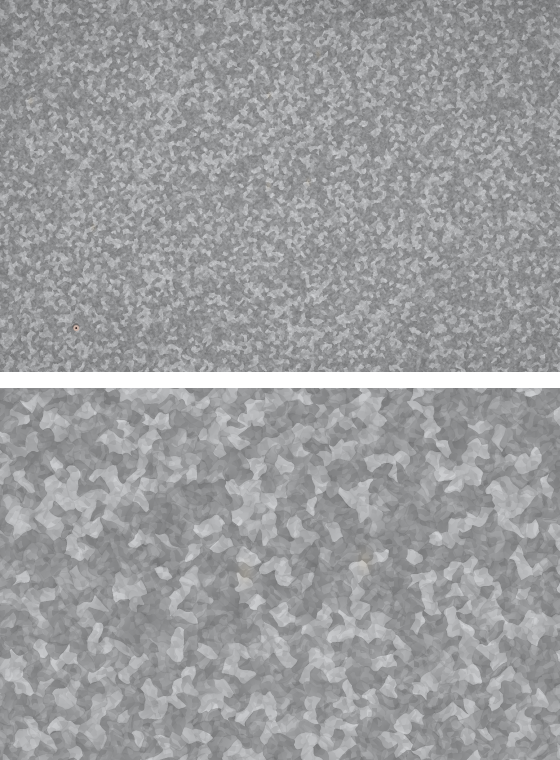
Top, the full canvas; bottom, a detail of the centre.
A WebGL 1 fragment shader for this texture:

```glsl
precision highp float;
// Galvanized steel sheet: fine irregular zinc spangle with faint stains and one small rivet.
uniform vec2 u_resolution;

vec3 hash3(vec2 cell) {
  vec3 h = fract(cell.xyx * vec3(0.1031, 0.1030, 0.0973));
  h += dot(h, h.yxz + 33.33);
  return fract((h.xxy + h.yzz) * h.zyx);
}

// Cellular noise with a rotated, stretched metric per grain.
// Returns the grain's random value, the border distance and a facet slope.
vec3 grains(vec2 p) {
  vec2 base = floor(p);
  float nearest = 9.0, second = 9.0, value = 0.0, slope = 0.0;
  for (int j = -1; j <= 1; j++) {
    for (int i = -1; i <= 1; i++) {
      vec2 cell = base + vec2(float(i), float(j));
      vec3 h = hash3(cell);
      vec2 d = p - cell - 0.1 - 0.8 * h.xy;
      float angle = 6.2832 * fract(h.z * 7.31 + h.x);
      vec2 axis = vec2(cos(angle), sin(angle));
      vec2 local = vec2(dot(d, axis), dot(d, vec2(-axis.y, axis.x)));
      float dist = length(local * vec2(0.85, 1.25));
      if (dist < nearest) {
        second = nearest;
        nearest = dist;
        value = h.z;
        slope = local.x;
      } else {
        second = min(second, dist);
      }
    }
  }
  return vec3(value, second - nearest, slope);
}

// Broad uneven patches, about -1 to 1.
float patches(vec2 p) {
  return 0.5 * sin(p.x * 5.1 + 2.0 * sin(p.y * 4.3 + 1.0))
       + 0.5 * sin(p.y * 8.7 + 1.8 * sin(p.x * 6.9) + p.x * 3.0);
}

float zincTone(vec2 p) {
  vec2 q = p * 84.0;
  q += 0.20 * sin(q.yx * 2.1 + 1.7 * sin(q * 0.83));
  q += 0.07 * sin(q.yx * 6.3 + 2.0 * sin(q.xy * 1.9));
  vec3 flake = grains(q + 40.0);
  vec3 chip = grains(q * 1.55 + 70.0);
  vec3 fine = grains(p * 210.0 + 0.5 * sin(q.yx * 1.7) + 90.0);

  // Dull to bright flakes, overlaid with smaller chips
  float share = flake.x + 0.02 * patches(p);
  float tone = 0.528 + 0.065 * flake.x + 0.105 * smoothstep(0.52, 0.82, share);
  tone += 0.055 * smoothstep(0.55, 0.9, chip.x) + 0.04 * flake.z;

  // Thin dark seams between flakes
  tone -= 0.05 * (1.0 - smoothstep(0.0, 0.16, flake.y)) * chip.x;
  return tone + 0.085 * (fine.x - 0.5);
}

void main() {
  vec2 uv = gl_FragCoord.xy / u_resolution;
  vec2 p = gl_FragCoord.xy / u_resolution.y;

  // Supersampled spangle
  float tone = 0.0;
  for (int j = -1; j <= 1; j++) {
    for (int i = -1; i <= 1; i++) {
      tone += zincTone(p + vec2(float(i), float(j)) * 0.32 / u_resolution.y);
    }
  }
  tone /= 9.0;

  // Falloff towards the corners and a darker upper edge
  vec2 centered = uv - vec2(0.5, 0.44);
  tone *= 1.025 - 0.22 * dot(centered, centered) + 0.006 * patches(p * 0.8);
  vec2 smear = (uv - vec2(0.61, 0.985)) / vec2(0.13, 0.05);
  tone -= 0.04 * exp(-dot(smear, smear));
  vec3 color = tone * vec3(0.993, 1.0, 1.012);

  // Sparse warm and dark specks
  vec2 field = p * 9.0;
  vec3 h = hash3(floor(field) + 17.0);
  vec2 offset = fract(field) - 0.25 - 0.5 * h.xy;
  float speck = exp(-dot(offset * vec2(17.0, 11.0), offset * vec2(17.0, 11.0)));
  color += speck * step(0.95, h.z) * vec3(0.03, 0.015, -0.015);
  color -= speck * step(h.z, 0.05) * 0.05;

  // Rivet: shaded rim, pale head, dark hole
  vec2 fromRivet = p - vec2(0.205, 0.118);
  float r = length(fromRivet);
  float shade = 1.0 - smoothstep(0.006, 0.013, length(fromRivet - vec2(-0.001, 0.004)));
  color = mix(color, vec3(0.30, 0.28, 0.27), 0.65 * shade);
  color = mix(color, vec3(0.79, 0.70, 0.66), 1.0 - smoothstep(0.006, 0.010, r));
  color = mix(color, vec3(0.22, 0.16, 0.15), 1.0 - smoothstep(0.001, 0.004, r));

  gl_FragColor = vec4(color, 1.0);
}
```
